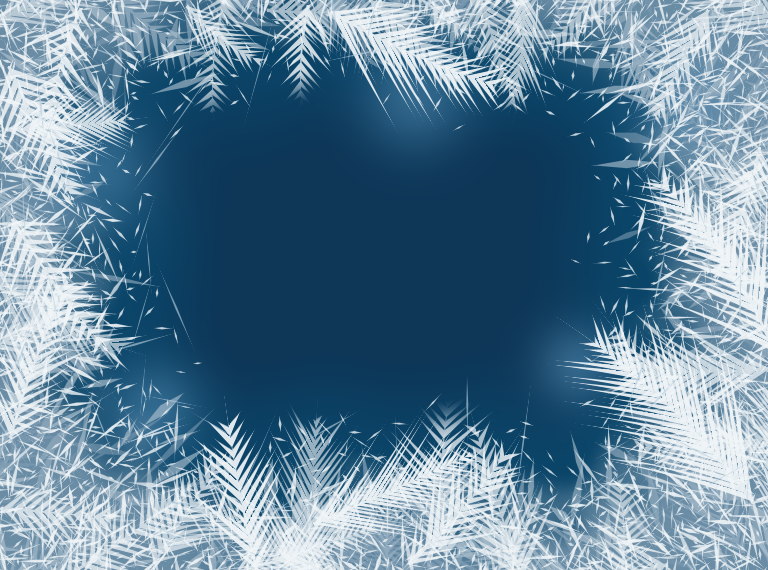
Write a WebGL 1 fragment shader that draws this background.

```glsl
precision highp float;
uniform vec2 u_resolution;

float hash(vec2 p) {
  return fract(sin(dot(p, vec2(127.1, 311.7))) * 43758.5);
}

float noise(vec2 p) {
  vec2 i = floor(p), f = fract(p);
  f = f * f * (3.0 - 2.0 * f);
  return mix(mix(hash(i), hash(i + vec2(1.0, 0.0)), f.x),
             mix(hash(i + vec2(0.0, 1.0)), hash(i + 1.0), f.x), f.y);
}

// Signed distance to the clear pane, positive in the frost
float frostDepth(vec2 p) {
  vec2 q = abs(p - vec2(0.66, 0.54)) - vec2(0.43, 0.34) + 0.2;
  float box = length(max(q, 0.0)) + min(max(q.x, q.y), 0.0) - 0.2;
  return box + 0.07 * (noise(p * 7.0) - 0.5);
}

float fill(float dist) {
  float px = 0.7 / u_resolution.y;
  return 1.0 - smoothstep(-px, px, dist);
}

// Scattered tapering slivers, leaning toward the centre
float needles(vec2 p, float cell, float width, float spread, vec2 band, float seed) {
  float cover = 0.0;
  for (int j = -1; j <= 1; j++) {
    for (int i = -1; i <= 1; i++) {
      vec2 id = floor(p / cell) + vec2(float(i), float(j));
      vec2 key = id + seed * 17.3;
      vec2 spot = (id + vec2(hash(key), hash(key + 5.2))) * cell;
      float density = smoothstep(band.x, band.y, frostDepth(spot));
      if (hash(key + 9.7) < density) {
        vec2 inward = vec2(0.66, 0.54) - spot;
        float a = atan(inward.y, inward.x) + (hash(key + 3.1) - 0.5) * spread;
        vec2 dir = vec2(cos(a), sin(a)), r = p - spot;
        float u = dot(r, dir), v = dot(r, vec2(-dir.y, dir.x));
        float reach = cell * mix(0.3, 0.95, hash(key + 1.9));
        float w = width * mix(0.5, 1.2, hash(key + 7.7));
        cover = max(cover, fill(abs(v) - w * (1.0 - abs(u) / reach)));
      }
    }
  }
  return cover;
}

// Feathered crystal: a bent spine with uneven barbs on both sides
float fern(vec2 p, vec2 root, vec2 tip, float seed) {
  float len = length(tip - root);
  vec2 dir = (tip - root) / len, r = p - root;
  float u = dot(r, dir), v = dot(r, vec2(-dir.y, dir.x));
  if (u < 0.0 || u > len * 1.2 || abs(v) > len * 0.5) return 0.0;
  v += (hash(vec2(seed, 4.0)) - 0.5) * 0.5 * u * (1.0 - u / len);
  float slope = mix(0.7, 1.7, hash(vec2(seed, 8.0)));
  float pitch = mix(0.012, 0.02, hash(vec2(seed, 2.0)));
  float s = u - abs(v) * slope;
  float k = floor(s / pitch);
  float rnd = hash(vec2(k + step(0.0, v) * 41.0, seed));
  float t = (k + 0.5) * pitch / len;
  float barb = 1.0;
  if (t > 0.0 && t < 1.0) {
    float reach = len * 0.38 * sqrt(1.0 - t) * mix(0.35, 1.0, rnd);
    float f = s - (k + 0.5 + (rnd - 0.5) * 0.3) * pitch;
    barb = abs(f) / sqrt(1.0 + slope * slope)
         - pitch * mix(0.2, 0.34, rnd) * (1.0 - abs(v) / reach);
  }
  float spine = abs(v) - 0.003 * (1.0 - u / len);
  return fill(min(barb, spine));
}

float glow(vec2 p, vec2 spot, float size) {
  vec2 r = (p - spot) / size;
  return exp(-dot(r, r));
}

void main() {
  vec2 p = gl_FragCoord.xy / u_resolution.y;
  vec2 mid = 0.5 * vec2(u_resolution.x / u_resolution.y, 1.0);
  float depth = frostDepth(p);
  vec3 white = vec3(0.94, 0.96, 0.97);
  vec3 steel = vec3(0.48, 0.60, 0.69);

  // Night blue pane with a soft frozen rim
  vec3 col = mix(vec3(0.05, 0.21, 0.34), vec3(0.04, 0.27, 0.41), smoothstep(-0.2, 0.04, depth));
  col = mix(col, steel, 0.85 * smoothstep(0.02, 0.2, depth + 0.08 * (noise(p * 16.0) - 0.5)));
  float haze = glow(p, vec2(0.73, 0.83), 0.09) + glow(p, vec2(0.17, 0.70), 0.10)
             + glow(p, vec2(0.27, 0.28), 0.08) + glow(p, vec2(1.01, 0.36), 0.07)
             + glow(p, vec2(1.20, 0.82), 0.09);
  col = mix(col, vec3(0.32, 0.53, 0.68), 0.55 * min(haze, 1.0));

  // Broad translucent shards
  for (int i = 0; i < 3; i++) {
    float n = float(i);
    float shard = needles(p, 0.10 - 0.015 * n, 0.008, 2.2, vec2(-0.02, 0.12), n + 1.0);
    col = mix(col, mix(steel, white, 0.25 * n), 0.6 * shard);
  }

  // Ferns growing in from the whole border, brighter toward the front
  for (int i = 0; i < 64; i++) {
    float n = float(i);
    float a = 6.2832 * fract(n * 0.618 + 0.1);
    vec2 ray = vec2(cos(a), sin(a)), m = max(abs(ray), 0.001);
    float h = hash(vec2(n, 3.3));
    vec2 root = mid + ray * min(mid.x / m.x, mid.y / m.y) * (1.08 - 0.14 * h);
    float turn = a + 3.1416 + (hash(vec2(n, 6.1)) - 0.5) * 2.5;
    float len = mix(0.17, 0.32, hash(vec2(n, 9.4))) * (1.0 - 0.25 * step(0.6, ray.y));
    float cover = fern(p, root, root + len * vec2(cos(turn), sin(turn)), n);
    cover *= smoothstep(-0.09, -0.02, depth);
    col = mix(col, mix(steel, white, smoothstep(0.0, 45.0, n)), cover * mix(0.6, 0.95, h));
  }

  // Dense white slivers at the outer edge
  for (int i = 0; i < 3; i++) {
    float n = float(i);
    float sliver = needles(p, 0.062 - 0.008 * n, 0.0034, 2.4, vec2(0.0, 0.17), n + 11.0);
    col = mix(col, white, (0.7 + 0.1 * n) * sliver);
  }

  // Large leading plumes
  float plume = fern(p, vec2(1.32, 0.12), vec2(1.04, 0.40), 71.0);
  plume = max(plume, fern(p, vec2(1.36, 0.38), vec2(1.16, 0.68), 72.0));
  plume = max(plume, fern(p, vec2(0.58, 0.98), vec2(0.87, 0.85), 73.0));
  plume = max(plume, fern(p, vec2(0.45, 0.00), vec2(0.40, 0.26), 74.0));
  plume = max(plume, fern(p, vec2(0.55, 0.08), vec2(0.82, 0.20), 75.0));
  col = mix(col, white, 0.93 * plume);

  // Hair-thin scratches and loose specks around the pane
  float scratch = needles(p, 0.085, 0.0016, 4.5, vec2(-0.13, 0.10), 21.0);
  float speck = needles(p, 0.017, 0.0022, 6.3, vec2(-0.12, 0.25), 27.0);
  col = mix(col, vec3(0.72, 0.81, 0.87), 0.65 * scratch);
  col = mix(col, white, 0.8 * speck);

  gl_FragColor = vec4(col, 1.0);
}
```
